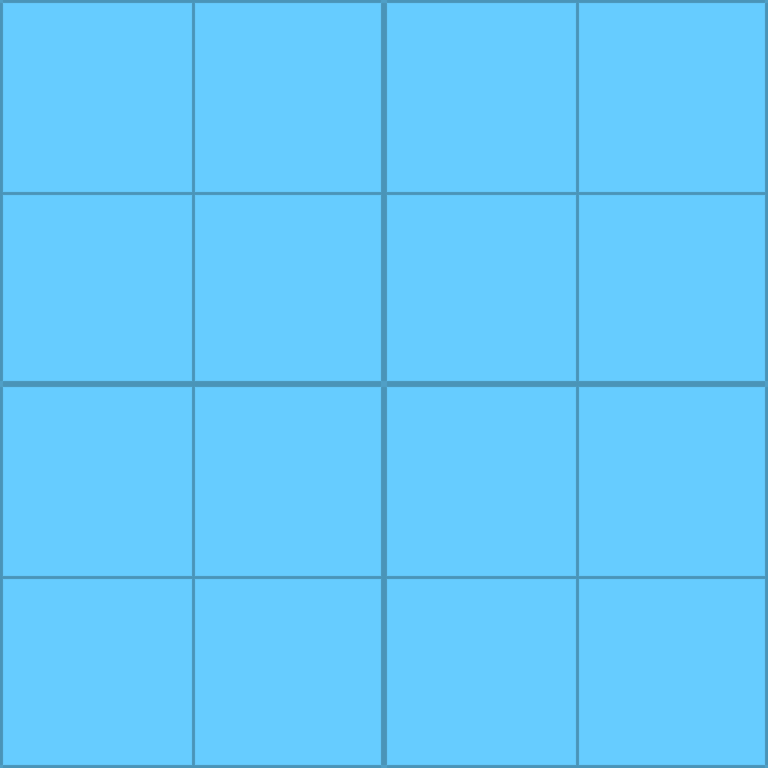
Write a three.js fragment shader that draws this pattern.

```glsl
// Sky-blue square tiles, four by four, with alternating thick and thin grout lines.
varying vec2 vUv;

// Soft coverage of lines that repeat twice per axis, centred on the given offset.
vec2 repeatedLine(vec2 uv, vec2 center, float width) {
  vec2 distanceToLine = abs(fract((uv - center) * 2.0 + 0.5) - 0.5) * 0.5;
  float softness = 0.001;
  return 1.0 - smoothstep(width * 0.5 - softness, width * 0.5 + softness, distanceToLine);
}

void main() {
  vec3 tileColor = vec3(0.40, 0.80, 1.00);
  vec3 groutColor = vec3(0.29, 0.58, 0.72);

  // Thick lines bound each two-by-two block; thin ones split it just off centre.
  vec2 thick = repeatedLine(vUv, vec2(0.0), 2.0 / 256.0);
  vec2 thin = repeatedLine(vUv, vec2(64.5, 63.5) / 256.0, 1.0 / 256.0);
  vec2 lines = max(thick, thin);
  float grout = max(lines.x, lines.y);

  // Thick crossings are slightly paler.
  grout *= 1.0 - 0.2 * thick.x * thick.y;

  gl_FragColor = vec4(mix(tileColor, groutColor, grout), 1.0);
}
```
